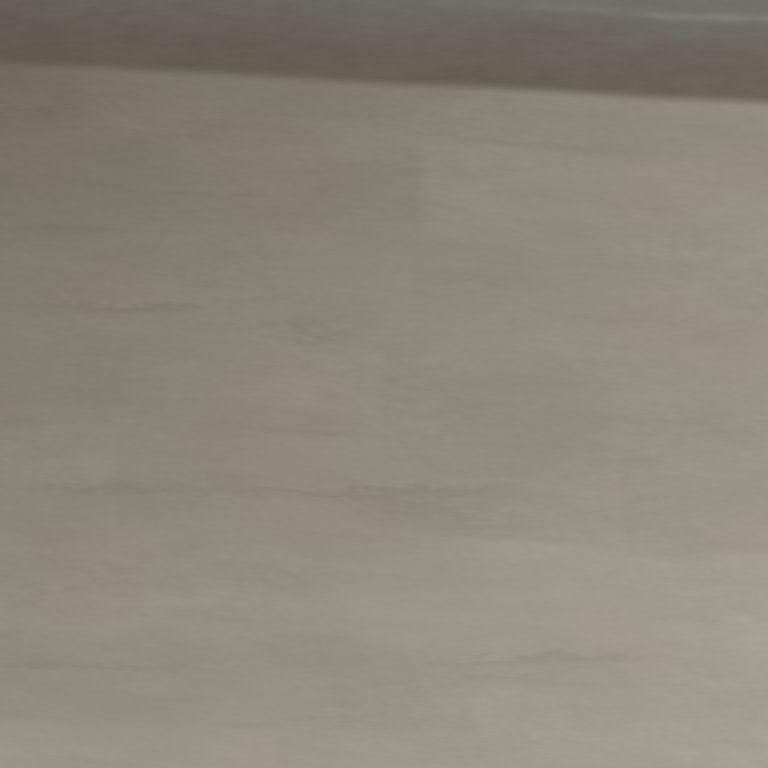
Give the GLSL for this texture, as a Shadertoy shader.

```glsl
// Pale grey washed wood floor in soft light, meeting a shaded skirting board at the top.
#define PLANK_SIZE vec2(0.66, 0.128)
#define PLANK_TILT 0.035
#define PLANK_CONTRAST 0.030
#define GRAIN_CONTRAST 0.036
#define STREAK_DEPTH 0.028
#define BLUSH 0.014
#define FLOOR_DARK vec3(0.462, 0.440, 0.394)
#define FLOOR_LIGHT vec3(0.628, 0.618, 0.568)
#define SHADOW_BROWN vec3(0.406, 0.371, 0.331)
#define BOARD_GREY vec3(0.410, 0.395, 0.375)
#define EDGE_SOFTNESS 0.009

vec2 hash2(vec2 p) {
    vec3 q = fract(p.xyx * vec3(0.1031, 0.1030, 0.0973));
    q += dot(q, q.yzx + 33.33);
    return fract((q.xx + q.yz) * q.zy);
}

float cornerSlope(vec2 cell, vec2 offset) {
    float angle = 6.2832 * hash2(cell).x;
    return dot(vec2(cos(angle), sin(angle)), offset);
}

// Gradient noise, roughly -0.7 to 0.7
float noise(vec2 p) {
    vec2 i = floor(p), f = p - i;
    vec2 u = f * f * f * (f * (f * 6.0 - 15.0) + 10.0);
    vec2 e = vec2(1.0, 0.0);
    float low = mix(cornerSlope(i, f), cornerSlope(i + e, f - e), u.x);
    float high = mix(cornerSlope(i + e.yx, f - e.yx), cornerSlope(i + 1.0, f - 1.0), u.x);
    return mix(low, high, u.y);
}

float fbm(vec2 p) {
    float sum = 0.0, weight = 0.6;
    for (int i = 0; i < 4; i++) {
        sum += weight * noise(p);
        p = p * vec2(1.9, 2.1) + 17.3;
        weight *= 0.55;
    }
    return sum;
}

// Tone and blush of the plank at x in a row, blended softly at the butt joint
vec2 rowTone(float row, float x) {
    float along = x / PLANK_SIZE.x + 7.0 * hash2(vec2(row, 3.0)).x + 20.0;
    float cell = floor(along);
    float joint = smoothstep(0.97, 1.0, along - cell);
    return mix(hash2(vec2(cell, row + 40.0)), hash2(vec2(cell + 1.0, row + 40.0)), joint) - 0.5;
}

// Nearly level dark strokes: ragged thin ridges shown only in a few patches
float streaks(vec2 q, float shift, float ragged) {
    float ridge = abs(noise(vec2(q.x * 0.9, q.y * 12.0) + shift) + 0.16 * ragged);
    float patches = smoothstep(0.12, 0.5, noise(q * vec2(2.8, 10.0) + shift * 2.0));
    return patches * smoothstep(0.13, 0.0, ridge);
}

vec3 floorColour(vec2 p) {
    vec2 q = vec2(p.x, p.y + PLANK_TILT * (p.x - 0.5));
    q.y += 0.006 * noise(q * vec2(3.0, 7.0)) + 0.003 * noise(q * vec2(17.0, 30.0));

    // Light falls off towards the upper left
    float light = mix(mix(0.76, 1.04, p.x), mix(-0.14, 0.56, p.x), p.y);
    light += 0.06 * noise(p * 2.3 + 5.0);
    vec3 colour = mix(FLOOR_DARK, FLOOR_LIGHT, light);

    // Planks with worn, blurred borders
    float across = (q.y - 0.055) / PLANK_SIZE.y + 20.0;
    float row = floor(across), f = across - row;
    float wear = smoothstep(-0.25, 0.35, noise(q * vec2(4.0, 6.0) + 47.0));
    float border = smoothstep(mix(0.55, 0.9, wear), 1.0, f);
    vec2 plank = mix(rowTone(row, p.x), rowTone(row + 1.0, p.x), border);
    float seam = exp(-pow((f - 0.96) / 0.035, 2.0));
    float seamWear = smoothstep(0.08, 0.5, noise(vec2(p.x * 4.5, row * 3.7)));
    colour += PLANK_CONTRAST * plank.x * mix(0.5, 1.0, wear) - 0.016 * seam * seamWear;

    // Cloudy wash, long grain, short slanting ripples and fine fibres
    float wash = fbm(q * vec2(3.6, 12.0) + 9.0);
    float grain = fbm(q * vec2(9.0, 46.0) + 31.0);
    float ripple = fbm(vec2(q.x * 30.0 + q.y * 24.0, q.y * 82.0 - q.x * 6.0));
    float fibre = noise(vec2(q.x * 65.0 + q.y * 50.0, q.y * 165.0));
    float rippled = smoothstep(-0.4, 0.4, noise(q * vec2(4.0, 7.0) + 71.0));
    colour += GRAIN_CONTRAST * (0.65 * wash + 0.40 * grain + 0.58 * ripple * rippled + 0.20 * fibre);

    // Sparse streaks along the grain
    float ragged = grain + ripple;
    colour -= STREAK_DEPTH * (streaks(q, 61.0, ragged) + 0.7 * streaks(q * 1.4, 23.0, ragged));

    // Warm pinkish patches
    float warmth = noise(q * vec2(4.0, 8.0) + 83.0) + 0.2 * plank.y + 0.15 * wash;
    return colour + BLUSH * smoothstep(0.0, 0.6, warmth) * vec3(0.75, -0.25, -0.3);
}

// Skirting board: brown shadow at its foot, grey above, a pale ledge at the right
vec3 boardColour(vec2 p, float height) {
    float cloud = fbm(p * vec2(5.0, 24.0) + 13.0);
    float grey = smoothstep(0.015, 0.10, height + 0.025 * cloud);
    vec3 colour = mix(SHADOW_BROWN, BOARD_GREY, grey);
    colour += 0.035 * (p.x - 0.5) + 0.022 * cloud + 0.020 * fbm(p * vec2(26.0, 80.0));
    float ledgeHeight = 0.108 + 0.005 * noise(p * vec2(9.0, 3.0));
    float ledge = exp(-pow((height - ledgeHeight) / 0.007, 2.0));
    float shine = smoothstep(0.45, 0.95, p.x) * (0.6 + noise(p * vec2(18.0, 60.0)));
    colour += 0.065 * ledge * shine * vec3(0.95, 1.0, 1.03);
    return colour + 0.028 * smoothstep(0.08, 0.13, height);
}

void mainImage(out vec4 fragColor, in vec2 fragCoord) {
    vec2 p = fragCoord / iResolution.xy;
    float edge = 0.919 - 0.053 * p.x + 0.003 * noise(vec2(p.x * 6.0, 2.3));
    float height = p.y - edge;
    float board = smoothstep(-EDGE_SOFTNESS, EDGE_SOFTNESS, height);
    vec3 colour = mix(floorColour(p), boardColour(p, height), board);
    fragColor = vec4(colour, 1.0);
}
```
